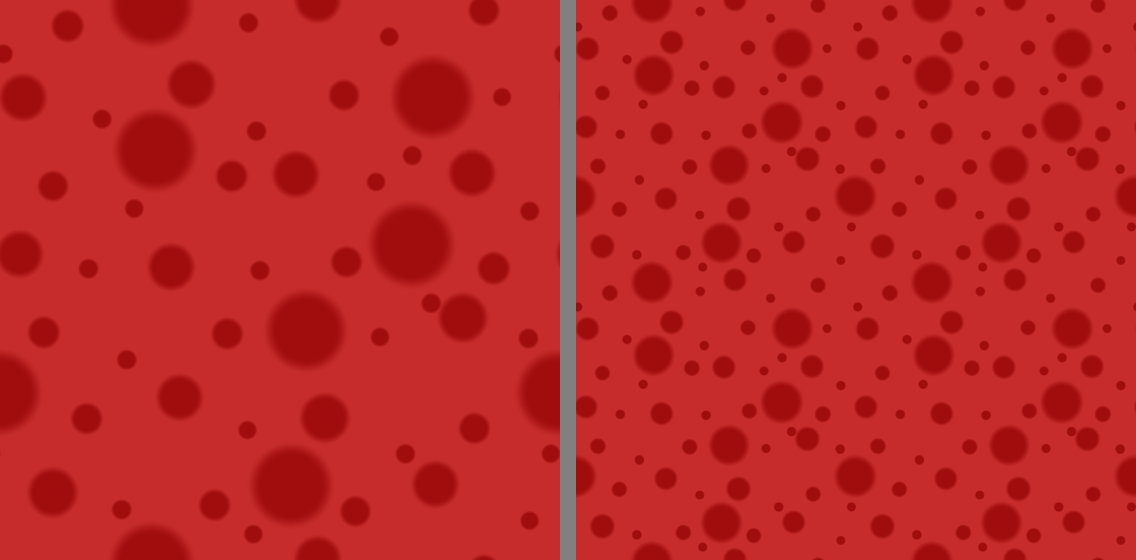
Left: one tile. Right: repeated 2 by 2.
Give the GLSL for this pattern, as a Shadertoy shader.

```glsl
// Soft dark red dots in four sizes, scattered over a lighter red, tiling.
#define GROUND_COLOR vec3(0.776, 0.173, 0.173)
#define DOT_COLOR vec3(0.633, 0.050, 0.050)
#define RADII vec4(0.0690, 0.0400, 0.0265, 0.0163)
#define LARGE_COUNT 7
#define MEDIUM_END 19
#define SMALL_END 32
#define DOT_COUNT 54
#define SOFTNESS 0.20
#define JITTER 0.05
#define CLEARANCE 0.025

vec2 hash2(float n) {
    vec3 p = fract(n * vec3(0.1031, 0.1030, 0.0973) + 0.37);
    p += dot(p, p.yzx + 33.33);
    return fract((p.xx + p.yz) * p.zy);
}

// Shortest offset on the repeating unit tile
vec2 wrapOffset(vec2 d) {
    return d - floor(d + 0.5);
}

// Evenly spread low-discrepancy sequence, loosened by jitter
vec2 dotSite(int i) {
    float n = float(i) + 1.0;
    return fract(n * vec2(0.75488, 0.56984) + JITTER * (hash2(n) - 0.5));
}

// Sizes run from largest to smallest along the sequence
float dotRadius(int i) {
    float r = i < LARGE_COUNT ? RADII.x
            : i < MEDIUM_END  ? RADII.y
            : i < SMALL_END   ? RADII.z : RADII.w;
    return r * mix(0.96, 1.04, hash2(float(i) + 71.0).x);
}

// Moves a smaller dot out of the halo of any large one
vec2 pushFromLarge(vec2 site, float radius) {
    float gap = RADII.x + radius + CLEARANCE;
    for (int j = 0; j < LARGE_COUNT; j++) {
        vec2 d = wrapOffset(site - dotSite(j));
        float len = max(length(d), 1e-4);
        site += d / len * max(gap - len, 0.0);
    }
    return site;
}

void mainImage(out vec4 fragColor, in vec2 fragCoord) {
    vec2 uv = fragCoord / iResolution.xy;
    float pixel = 1.0 / min(iResolution.x, iResolution.y);
    float coverage = 0.0;

    for (int i = 0; i < DOT_COUNT; i++) {
        vec2 site = dotSite(i);
        // Skip dots that cannot reach this point
        if (length(wrapOffset(uv - site)) > 0.22) continue;

        float radius = dotRadius(i);
        if (i >= LARGE_COUNT) site = pushFromLarge(site, radius);

        // Edge blur grows with the dot
        float edge = max(SOFTNESS * radius, pixel);
        float dist = length(wrapOffset(uv - site)) - radius;
        coverage = max(coverage, 1.0 - smoothstep(-edge, edge, dist));
    }

    fragColor = vec4(mix(GROUND_COLOR, DOT_COLOR, coverage), 1.0);
}
```
